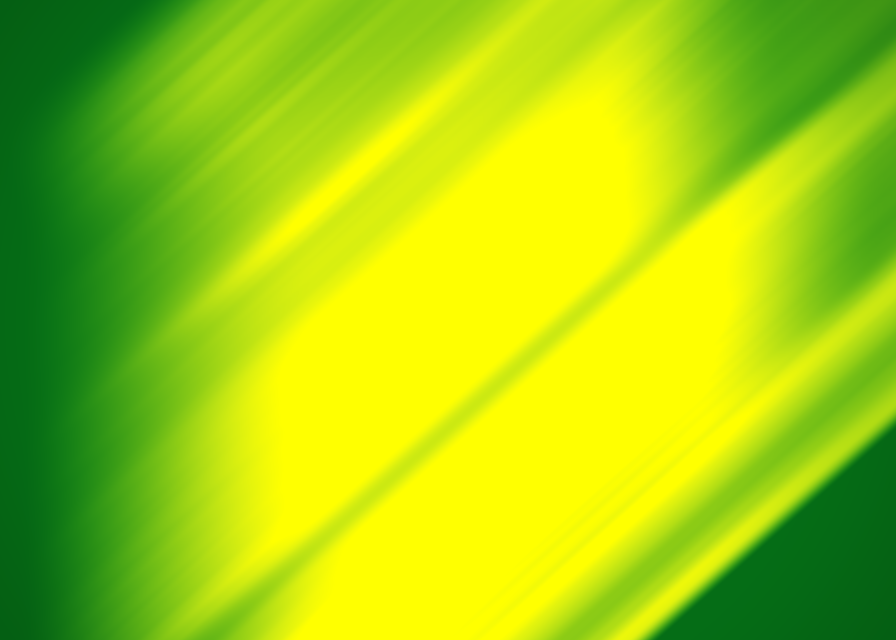
A Shadertoy shader for this background:

```glsl
// Soft diagonal streaks of light, yellow at the core and deep green outside.
// Position is split into "across" and "along" the streaks; broad bands, fade
// masks and stretched noise form one light value that drives a colour ramp.

#define STREAK_ANGLE 0.7243   // radians above horizontal
#define GRAIN_SCALE 26.0      // coarsest fine streaks per canvas height
#define GRAIN_STRETCH 1.3     // noise cells along a streak
#define GRAIN_AMOUNT 0.42     // contrast of the fine streaks
#define LEFT_FADE 0.47        // width of the fade at the left
#define RIGHT_FADE 0.30       // width of the fade at the right
#define MIN_LIGHT 0.02        // light left in the darkest parts

const int BAND_COUNT = 7;
// Broad bands: centre across, half width, change of light
const vec3 BANDS[BAND_COUNT] = vec3[](
    vec3(-0.500, 0.050, -0.52),
    vec3(-0.127, 0.022, -0.25),
    vec3( 0.185, 0.035, -0.13),
    vec3( 0.285, 0.030,  0.13),
    vec3( 0.350, 0.020, -0.08),
    vec3( 0.470, 0.030, -0.08),
    vec3( 0.535, 0.030,  0.07));

float hash(ivec2 cell) {
    uint h = uint(cell.x) * 1597334677u ^ uint(cell.y) * 3812015801u;
    h = (h ^ (h >> 15)) * 2246822519u;
    h ^= h >> 13;
    return float(h & 65535u) / 65535.0;
}

float valueNoise(vec2 p) {
    ivec2 i = ivec2(floor(p));
    vec2 f = fract(p);
    f = f * f * (3.0 - 2.0 * f);
    return mix(mix(hash(i), hash(i + ivec2(1, 0)), f.x),
               mix(hash(i + ivec2(0, 1)), hash(i + ivec2(1, 1)), f.x), f.y);
}

float bell(float x, float width) {
    return exp(-x * x / (width * width));
}

// Layers of noise drawn out along the streaks, centred on zero
float streakGrain(float across, float along) {
    float sum = 0.0, weight = 0.5, scale = GRAIN_SCALE;
    for (int i = 0; i < 3; i++) {
        vec2 q = vec2(across * scale, along * GRAIN_STRETCH) + 17.0 * float(i);
        sum += weight * (valueNoise(q) - 0.5);
        weight *= 0.55;
        scale *= 2.1;
    }
    return sum;
}

// Light across the streaks, with a crisp lower edge and a soft upper one
float bandLight(float across, float along) {
    float light = mix(1.03, 0.68, smoothstep(0.10, 0.40, across));
    for (int i = 0; i < BAND_COUNT; i++)
        light += BANDS[i].z * bell(across - BANDS[i].x, BANDS[i].y);
    // the central shadow spreads towards its lower end
    light -= 0.42 * bell(across + 0.16, 0.045) * (1.0 - smoothstep(-0.65, -0.30, along));
    light *= smoothstep(-0.592, -0.562, across);
    return light * (1.0 - smoothstep(0.56, 0.70, across));
}

// Fades towards the canvas sides; some streaks reach further right
float sideFade(vec2 p, float across) {
    float left = smoothstep(0.03, 0.03 + LEFT_FADE, p.x + 0.12 * smoothstep(0.6, 1.0, p.y));
    float start = mix(1.08, 0.93, smoothstep(-0.16, -0.10, across));
    float remain = 0.28 + 0.32 * bell(across + 0.19, 0.045)
                 + 0.50 * (1.0 - smoothstep(-0.43, -0.37, across));
    float right = mix(1.0, remain, smoothstep(start, start + RIGHT_FADE, p.x));
    return left * right * (1.0 - 0.18 * smoothstep(0.75, 1.0, p.y));
}

// Deep green through lime to pure yellow
vec3 lightColour(float light) {
    return vec3(light, 0.38 + 0.62 * pow(light, 0.66), 0.085 * (1.0 - pow(light, 8.0)));
}

void mainImage(out vec4 fragColor, in vec2 fragCoord) {
    // Height is one unit; x is scaled to a fixed width of 1.4
    vec2 p = fragCoord / iResolution.xy * vec2(1.4, 1.0);
    vec2 dir = vec2(cos(STREAK_ANGLE), sin(STREAK_ANGLE));
    vec2 centred = p - vec2(0.7, 0.5);
    float along = dot(centred, dir);
    float across = dot(centred, vec2(-dir.y, dir.x));

    // Fine streaks stay faint in the glowing core
    float outer = max(smoothstep(0.12, 0.40, abs(across + 0.06)),
                      smoothstep(0.30, 0.65, abs(along)));
    float grain = GRAIN_AMOUNT * mix(0.12, 1.0, outer) * streakGrain(across, along);

    float light = bandLight(across, along) * sideFade(p, across) * (1.0 + grain);
    light = clamp(MIN_LIGHT + light, 0.0, 1.0);

    // Slight darkening into the corners
    float corner = 1.0 - 0.14 * smoothstep(0.60, 0.90, length(centred));
    vec3 colour = lightColour(light) * mix(corner, 1.0, light);
    fragColor = vec4(colour, 1.0);
}
```
